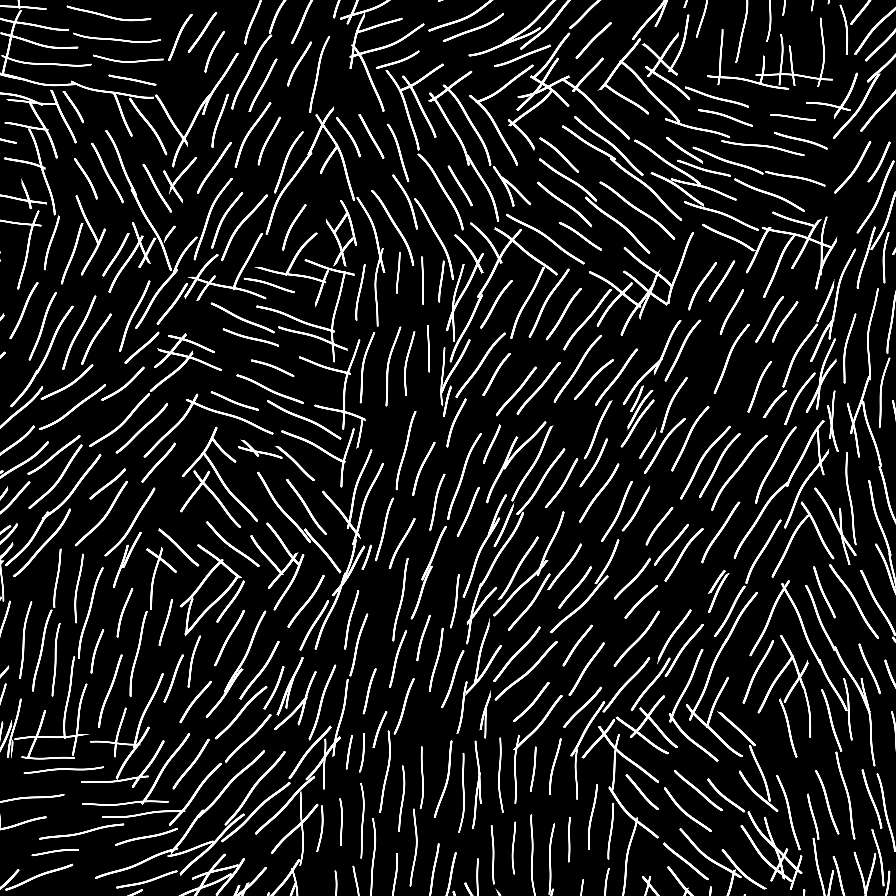
Write a Shadertoy shader that draws this pattern.

```glsl
const float PATCHES = 5.5;               // direction patches per canvas height
const vec2 PITCH = vec2(0.095, 0.022);   // stroke spacing along and across

vec3 hash3(vec2 p) {
    vec3 q = fract((p.xyx + 50.0) * vec3(0.1031, 0.1030, 0.0973));
    q += dot(q, q.yxz + 33.33);
    return fract((q.xxy + q.yzz) * q.zyx);
}

vec2 patchSeed(vec2 cell) {
    return (cell + 0.2 + 0.6 * hash3(cell).xy) / PATCHES;
}

float nearestSeed(vec2 p) {
    vec2 base = floor(p * PATCHES);
    float nearest = 9.0;
    for (int j = -1; j <= 1; j++)
        for (int i = -1; i <= 1; i++)
            nearest = min(nearest, distance(p, patchSeed(base + vec2(i, j))));
    return nearest;
}

mat2 turn(float angle) {
    float c = cos(angle), s = sin(angle);
    return mat2(c, s, -s, c);
}

// Coverage of the bent, staggered strokes that belong to one patch
float patchStrokes(vec2 p, vec2 cell, float nearest, float pixel) {
    vec2 seed = patchSeed(cell);
    vec3 shape = hash3(cell + 31.0);
    float margin = mix(0.01, 0.045, hash3(cell + 77.0).x);
    float excess = distance(p, seed) - nearest;
    if (excess > margin) return 0.0;

    // Mostly steep rising strokes, with a few patches far off that direction
    float spread = 2.0 * shape.x - 1.0;
    float angle = 1.05 + 0.3 * spread + 1.2 * spread * spread * spread;
    float fan = (shape.y - 0.5) * 0.08;
    float bend = (shape.z - 0.5) * 5.0;
    mat2 frame = turn(angle);
    vec2 q = (p - seed) * frame;
    float ink = 0.0;

    for (int j = -2; j <= 2; j++) {
        float row = floor(q.y / PITCH.y) + float(j);
        float shift = hash3(vec2(row, 7.0) + cell * 19.0).x;
        for (int i = -1; i <= 1; i++) {
            float col = floor(q.x / PITCH.x + shift) + float(i);
            vec3 r = hash3(vec2(col, row) + cell * 23.0);
            vec2 jitter = (r.xy - 0.5) * vec2(0.25, 0.45);
            vec2 centre = (vec2(col - shift, row) + 0.5 + jitter) * PITCH;

            float tilt = clamp(fan * row, -0.2, 0.2) + (r.z - 0.5) * 0.24;
            vec2 v = (q - centre) * turn(tilt);
            v.y -= bend * v.x * v.x + 0.0011 * sin(90.0 * v.x + 6.28 * r.x);

            // Diagonal strokes are a little heavier than upright ones
            float a = angle + tilt;
            float halfWidth = 0.00108 * (abs(cos(a)) + abs(sin(a)));
            float halfLength = mix(0.024, 0.052, fract(r.z * 7.0 + r.y));
            float d = length(vec2(max(abs(v.x) - halfLength, 0.0), v.y)) - halfWidth;
            if (d < pixel) {
                vec2 world = seed + frame * centre;
                if (distance(world, seed) - nearestSeed(world) < 0.02)
                    ink = max(ink, 1.0 - smoothstep(-0.3 * pixel, 0.3 * pixel, d));
            }
        }
    }
    return ink * (1.0 - smoothstep(margin - pixel, margin, excess));
}

void mainImage(out vec4 fragColor, in vec2 fragCoord) {
    vec2 p = fragCoord / iResolution.y;
    float pixel = 1.0 / iResolution.y;
    float nearest = nearestSeed(p);
    vec2 base = floor(p * PATCHES);

    // White strokes on black
    float ink = 0.0;
    for (int j = -2; j <= 2; j++)
        for (int i = -2; i <= 2; i++)
            ink = max(ink, patchStrokes(p, base + vec2(i, j), nearest, pixel));
    fragColor = vec4(vec3(ink), 1.0);
}
```
